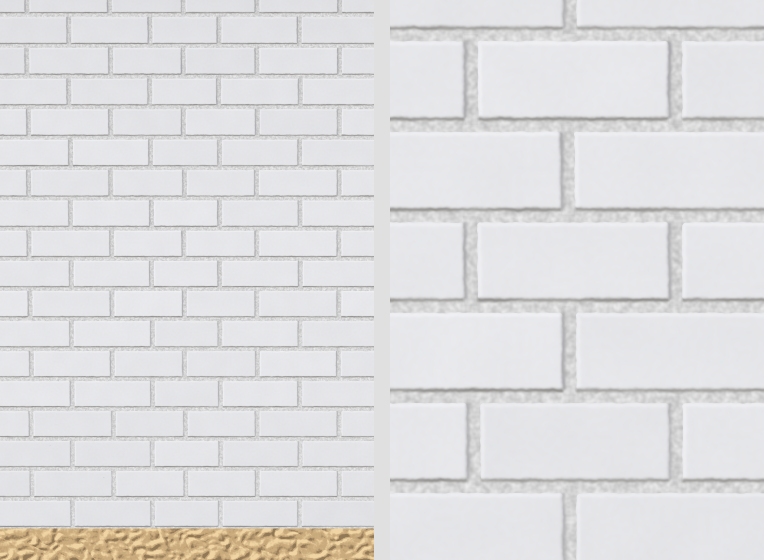
Left: the whole. Right: its middle third, enlarged.
Reproduce this texture procedurally as a WebGL 1 fragment shader.

```glsl
precision highp float;
// White painted brick wall in running bond above a strip of embossed sandstone.

uniform vec2 u_resolution;

// Lengths are in canvas widths; the canvas is ASPECT widths tall.
const float ASPECT = 1.5;
const float TAU = 6.2831853;
const float STRIP_TOP = 0.0845;
const float ROW_HEIGHT = 0.0801;
const float ROW_STRETCH = 0.195;    // rows lost to perspective at the top
const float LEAN = 0.0176;          // sideways drift of joints up the wall
const float HALF_JOINT = 0.0060;
const float CORNER = 0.0030;
const float EDGE_WEAR = 0.0010;
const float SHADOW_WIDTH = 0.0019;
const float JOINT_SWAY = 0.0125;    // alternation of long and short bricks
const float JOINT_JITTER = 0.0035;
const float STONE_SCALE = 30.0;
const vec3 PAINT = vec3(0.893, 0.895, 0.907);
const vec3 MORTAR = vec3(0.845, 0.845, 0.845);
const vec3 SHADOW = vec3(0.59, 0.585, 0.575);
const vec3 SIDE_SHADOW = vec3(0.67, 0.67, 0.685);
const vec3 SAND_DARK = vec3(0.57, 0.47, 0.34);
const vec3 SAND_MID = vec3(0.79, 0.67, 0.49);
const vec3 SAND_LIGHT = vec3(0.94, 0.83, 0.64);

float hash(vec2 p) {
  return fract(sin(dot(p, vec2(127.1, 311.7))) * 43758.55);
}

float corner(vec2 cell, vec2 offset) {
  float angle = TAU * hash(cell);
  return dot(vec2(cos(angle), sin(angle)), offset);
}

// Gradient noise, roughly -0.7 to 0.7.
float noise(vec2 p) {
  vec2 i = floor(p), f = p - i;
  vec2 w = f * f * f * (f * (f * 6.0 - 15.0) + 10.0);
  vec2 e = vec2(1.0, 0.0);
  return mix(mix(corner(i, f), corner(i + e, f - e), w.x),
             mix(corner(i + e.yx, f - e.yx), corner(i + 1.0, f - 1.0), w.x), w.y);
}

float line(float distance, float width) {
  return exp(-distance * distance / (width * width));
}

// Position of one upright joint; the two courses alternate by parity.
float jointX(float index, float row) {
  float odd = mod(row, 2.0);
  float start = mix(0.197, 0.088, odd);
  float pitch = mix(0.2018, 0.2046, odd);
  float sway = JOINT_SWAY * sin(TAU * index / (3.0 + odd));
  return start + pitch * index + sway + JOINT_JITTER * (hash(vec2(index, row)) - 0.5);
}

float stoneHeight(vec2 q) {
  q += 0.5 * vec2(noise(q * 0.8 + 7.0), noise(q * 0.8 + 31.0));
  return 1.2 * abs(noise(q)) + 0.35 * noise(q * 2.1 + 13.0);
}

vec3 sandstone(vec2 p) {
  vec2 q = p * STONE_SCALE * vec2(0.9, 1.15);
  float relief = stoneHeight(q) - stoneHeight(q + vec2(-0.16, 0.2));
  float tone = 0.08 + 2.1 * relief + 0.25 * noise(p * 190.0);
  vec3 color = mix(SAND_MID, SAND_LIGHT, smoothstep(0.0, 0.65, tone));
  return mix(color, SAND_DARK, smoothstep(0.05, 0.7, -tone));
}

vec3 brickWall(vec2 p, float pixel) {
  // Straighten the perspective, then find the course and its joints.
  float h = p.y - STRIP_TOP;
  float rise = h / (ASPECT - STRIP_TOP);
  float course = h / ROW_HEIGHT - ROW_STRETCH * pow(max(rise, 0.0), 3.0);
  float row = floor(course);
  float x = p.x + LEAN * (1.0 - p.x / 0.84) * rise;
  float left = -1.0, right = 2.0;
  for (int i = -1; i < 6; i++) {
    float joint = jointX(float(i), row);
    if (joint <= x) left = max(left, joint);
    else right = min(right, joint);
  }

  // Inset distances to the four worn edges of this brick.
  float wear = EDGE_WEAR * (noise(p * 75.0) + 0.6 * noise(p * 210.0));
  float inset = HALF_JOINT + wear;
  float y = (course - row) * ROW_HEIGHT;
  float l = x - left - inset, r = right - x - inset;
  float b = y - inset, t = ROW_HEIGHT - y - inset;
  vec2 edge = vec2(min(l, r), min(b, t));
  float d = CORNER - length(max(CORNER - edge, 0.0));
  float face = smoothstep(-0.7 * pixel, 0.7 * pixel, d);
  float brickId = hash(vec2(floor(left * 40.0), row));

  // Painted face: soft mottling, brighter mid wall, a few pits.
  float glow = 1.0 - 4.0 * (rise - 0.45) * (rise - 0.45);
  vec3 paint = PAINT + 0.022 * (glow - 0.6) + 0.012 * (brickId - 0.5);
  paint += 0.009 * noise(p * 22.0) + 0.007 * noise(p * 150.0);
  float pit = smoothstep(0.57, 0.68, noise(p * vec2(63.0, 70.0) + 5.0));
  paint -= 0.10 * pit * smoothstep(0.1, 0.4, noise(p * 9.0));
  float bevel = max(line(t - 0.002, 0.002), line(l - 0.002, 0.002));
  paint += 0.028 * bevel;

  // Grainy mortar, then the shade cast by lower and right edges.
  vec3 mortar = MORTAR + 0.09 * noise(p * 130.0) + 0.07 * noise(p * 260.0);
  mortar -= 0.035 * rise * step(edge.x, 0.0);
  vec3 color = mix(mortar, paint, face);
  float width = max(SHADOW_WIDTH, 0.7 * pixel);
  float patchy = 0.8 + 0.35 * noise(p * 28.0) + 0.2 * (brickId - 0.5);
  float under = line(b + 0.0006, width) * smoothstep(-0.002, 0.002, edge.x);
  float side = line(r + 0.0008, width * 1.1) * smoothstep(-0.002, 0.002, edge.y);
  color = mix(color, SIDE_SHADOW, clamp(side * patchy * (0.75 + 0.3 * rise), 0.0, 1.0));
  return mix(color, SHADOW, clamp(under * patchy, 0.0, 1.0));
}

void main() {
  vec2 p = gl_FragCoord.xy / u_resolution * vec2(1.0, ASPECT);
  float pixel = 1.0 / u_resolution.x;
  float wall = smoothstep(-pixel, pixel, p.y - STRIP_TOP);
  gl_FragColor = vec4(mix(sandstone(p), brickWall(p, pixel), wall), 1.0);
}
```
